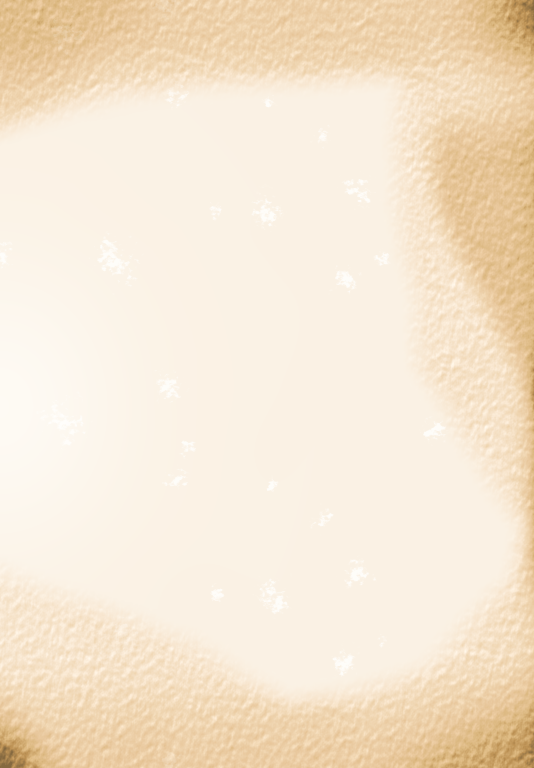
Give the GLSL for this texture, as a Shadertoy shader.

```glsl
// Aged parchment: a pale worn centre framed by embossed tan paper with dark corners.

const vec2 SHEET = vec2(0.695, 1.0);

vec2 hashGradient(vec2 cell) {
    vec3 h = fract(vec3(cell.xyx) * vec3(0.1031, 0.1030, 0.0973));
    h += dot(h, h.yzx + 33.33);
    return fract((h.xx + h.yz) * h.zy) * 2.0 - 1.0;
}

float gradientNoise(vec2 p) {
    vec2 i = floor(p), f = p - i;
    vec2 w = f * f * f * (f * (f * 6.0 - 15.0) + 10.0);
    vec2 e = vec2(1.0, 0.0);
    float a = dot(hashGradient(i), f);
    float b = dot(hashGradient(i + e.xy), f - e.xy);
    float c = dot(hashGradient(i + e.yx), f - e.yx);
    float d = dot(hashGradient(i + e.xx), f - e.xx);
    return mix(mix(a, b, w.x), mix(c, d, w.x), w.y);
}

float fbm(vec2 p) {
    float sum = 0.0, amp = 0.6;
    for (int i = 0; i < 3; i++) {
        sum += amp * gradientNoise(p);
        p = mat2(1.6, 1.2, -1.2, 1.6) * p + 7.3;
        amp *= 0.5;
    }
    return sum;
}

// Signed distance to the outline of the worn centre, negative inside
float wornCentre(vec2 p) {
    const int N = 18;
    vec2 v[N] = vec2[N](
        vec2(-0.30, 0.69), vec2(0.0, 0.818), vec2(0.10, 0.848), vec2(0.195, 0.867),
        vec2(0.35, 0.880), vec2(0.505, 0.884), vec2(0.501, 0.74), vec2(0.527, 0.61),
        vec2(0.531, 0.518), vec2(0.612, 0.388), vec2(0.664, 0.31), vec2(0.651, 0.251),
        vec2(0.547, 0.141), vec2(0.456, 0.111), vec2(0.378, 0.102), vec2(0.26, 0.173),
        vec2(0.0, 0.271), vec2(-0.30, 0.35));
    float d = 1e3, side = 1.0;
    for (int i = 0, j = N - 1; i < N; j = i, i++) {
        vec2 e = v[j] - v[i], w = p - v[i];
        vec2 gap = w - e * clamp(dot(w, e) / dot(e, e), 0.0, 1.0);
        d = min(d, dot(gap, gap));
        bvec3 c = bvec3(p.y >= v[i].y, p.y < v[j].y, e.x * w.y > e.y * w.x);
        if (all(c) || all(not(c))) side = -side;
    }
    return side * sqrt(d);
}

// Soft half plane, rising towards the given normal
float stain(vec2 p, vec2 origin, vec2 normal, float softness) {
    return smoothstep(-softness, softness, dot(p - origin, normalize(normal)));
}

float cornerGlow(vec2 p, vec2 corner, float radius) {
    vec2 q = (p - corner) / radius;
    return exp(-dot(q, q));
}

// Paper depth outside the centre, in palette steps
float frameTone(vec2 p) {
    float t = 1.05 + 1.35 * smoothstep(0.85, 0.96, p.y) + 1.6 * smoothstep(0.16, 0.0, p.y);
    t += 1.1 * stain(p, vec2(0.12, 0.92), vec2(-0.81, 0.59), 0.07);
    float block = stain(p, vec2(0.60, 0.665), vec2(0.885, 0.466), 0.025);
    block *= smoothstep(0.535, 0.59, p.x) * smoothstep(0.90, 0.78, p.y);
    t += 2.2 * block + 0.6 * smoothstep(0.57, 0.68, p.x) * smoothstep(0.75, 0.9, p.y);
    t += 1.0 * stain(p, vec2(0.03, 0.06), vec2(-0.78, -0.62), 0.03);
    t += 1.3 * stain(p, vec2(0.62, 0.05), vec2(0.56, -0.83), 0.06);
    t += 0.6 * stain(p, vec2(0.62, 0.14), vec2(0.8, -0.6), 0.08);
    t += 2.0 * cornerGlow(p, SHEET, 0.07) + 2.4 * cornerGlow(p, vec2(0.0), 0.045);
    float band = smoothstep(0.18, 0.30, p.y) * smoothstep(0.56, 0.46, p.y);
    return t + (0.8 + 2.2 * band) * exp((p.x - SHEET.x) / 0.014);
}

vec3 parchment(float tone) {
    vec3 ramp[7] = vec3[7](
        vec3(0.982, 0.947, 0.896), vec3(0.97, 0.90, 0.81), vec3(0.94, 0.84, 0.70),
        vec3(0.91, 0.78, 0.61), vec3(0.86, 0.72, 0.50), vec3(0.74, 0.57, 0.33),
        vec3(0.52, 0.41, 0.25));
    tone = clamp(tone, 0.0, 5.999);
    int step0 = int(tone);
    return mix(ramp[step0], ramp[step0 + 1], fract(tone));
}

// Clusters of chipped white flecks, repeated twice up the sheet (x, y, radius)
float flecks(vec2 p) {
    vec3 spots[14] = vec3[14](
        vec3(0.449, 0.135, 0.022), vec3(0.465, 0.253, 0.024), vec3(0.352, 0.224, 0.028),
        vec3(0.419, 0.324, 0.016), vec3(0.352, 0.366, 0.012), vec3(0.150, 0.159, 0.036),
        vec3(0.221, 0.499, 0.026), vec3(0.247, 0.417, 0.014), vec3(0.230, 0.375, 0.018),
        vec3(0.085, 0.453, 0.035), vec3(0.500, 0.164, 0.012), vec3(0.280, 0.227, 0.014),
        vec3(0.566, 0.440, 0.020), vec3(0.000, 0.168, 0.020));
    float cover = 0.0;
    for (int i = 0; i < 14; i++) {
        vec2 q = p - spots[i].xy;
        q.y = mod(q.y + 0.25, 0.5) - 0.25;
        cover = max(cover, exp(-dot(q, q) / (spots[i].z * spots[i].z)));
    }
    float chips = fbm(p * vec2(120.0, 150.0)) + 0.5 * gradientNoise(p * 40.0);
    return smoothstep(0.42, 0.75, chips + 0.62 * cover) * smoothstep(0.1, 0.5, cover);
}

void mainImage(out vec4 fragColor, in vec2 fragCoord) {
    vec2 p = fragCoord / iResolution.xy * SHEET;
    float d = wornCentre(p) + 0.010 * fbm(p * 14.0);
    float frame = smoothstep(-0.012, 0.040, d);

    // Embossed fibres, lit from the upper left
    vec2 fibre = mat2(1.0, 0.25, -0.35, 0.75) * p * 105.0;
    float relief = fbm(fibre) - fbm(fibre + vec2(0.35, -0.30));
    float tone = frame * (frameTone(p) + 0.5 * fbm(p * 9.0) - 1.9 * relief);
    vec3 color = parchment(tone + 0.05 * gradientNoise(p * 6.0));
    color += 0.05 * frame * max(relief, 0.0);

    // Pale light from the left edge, then the flecks
    vec2 glow = (p - vec2(0.0, 0.47)) / vec2(0.16, 0.19);
    color = mix(color, vec3(1.0, 0.992, 0.975), 0.75 * exp(-dot(glow, glow)));
    color = mix(color, vec3(1.0, 0.998, 0.99), 0.85 * flecks(p) * (1.0 - 0.8 * frame));
    fragColor = vec4(clamp(color, 0.0, 1.0), 1.0);
}
```
